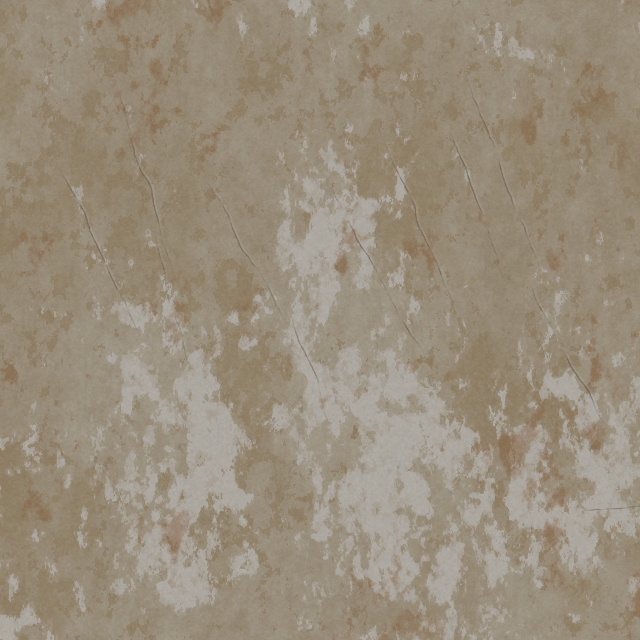
Give the GLSL for this texture, as a WebGL 1 fragment shader.

```glsl
precision highp float;
uniform vec2 u_resolution;

#define PAINT_BIAS 0.215
#define BAND_HEIGHT 0.30
#define BAND_WIDTH 0.18
#define BAND_GAIN 0.18
#define SCRAPE_GAIN 0.22
#define EDGE_SOFTNESS 0.020
#define OCHRE_AMOUNT 0.55
#define CRACK_WIDTH 0.0010
#define GRAIN 0.045

const vec3 TAN = vec3(0.572, 0.520, 0.434);
const vec3 STONE = vec3(0.612, 0.574, 0.508);
const vec3 OCHRE = vec3(0.535, 0.460, 0.345);
const vec3 RUST = vec3(0.530, 0.400, 0.285);
const vec3 PAINT_DULL = vec3(0.640, 0.606, 0.555);
const vec3 PAINT_PALE = vec3(0.678, 0.660, 0.632);
const vec3 CRACK_DARK = vec3(0.37, 0.33, 0.27);

float hash(vec2 p) {
  vec3 q = fract(p.xyx * 0.1031);
  q += dot(q, q.yzx + 33.33);
  return fract((q.x + q.y) * q.z);
}

float noise(vec2 p) {
  vec2 cell = floor(p), f = fract(p);
  f = f * f * (3.0 - 2.0 * f);
  return mix(mix(hash(cell), hash(cell + vec2(1.0, 0.0)), f.x),
             mix(hash(cell + vec2(0.0, 1.0)), hash(cell + 1.0), f.x), f.y);
}

// Fractal noise around 0.5; roughness is the weight of each finer octave
float fbm(vec2 p, float roughness) {
  float sum = 0.0, total = 0.0, gain = 1.0;
  for (int i = 0; i < 5; i++) {
    sum += gain * noise(p);
    total += gain;
    p = p * 2.03 + vec2(17.3, 9.1);
    gain *= roughness;
  }
  return sum / total;
}

// Long scratch: x = scraped paint, y = dark hairline, z = chipped light edge
vec3 scratch(vec2 p, float id) {
  vec2 start = vec2(hash(vec2(id, 3.0)) * 1.1 - 0.15, hash(vec2(id, 7.0)) * 1.1 + 0.1);
  float flat_lying = step(0.84, hash(vec2(id, 23.0)));
  vec2 steep = vec2(mix(0.25, 0.65, hash(vec2(id, 11.0))), -1.0);
  vec2 dir = normalize(mix(steep, vec2(1.0, 0.08), flat_lying));
  float len = mix(0.22, 0.42, hash(vec2(id, 13.0)));
  vec2 rel = p - start;
  float along = dot(rel, dir);
  float wobble = 0.018 * (fbm(vec2(along * 16.0, id * 5.7), 0.5) - 0.5);
  float side = dot(rel, vec2(-dir.y, dir.x)) + wobble;
  float span = smoothstep(0.0, 0.05, along) * (1.0 - smoothstep(len - 0.1, len, along));
  float scrape = exp(-side * side / 0.00025) * step(0.4, hash(vec2(id, 17.0)));
  float broken = smoothstep(0.30, 0.65, fbm(vec2(along * 25.0, id * 3.1), 0.7));
  float line = 1.0 - smoothstep(0.3 * CRACK_WIDTH, 1.8 * CRACK_WIDTH, abs(side));
  float chip = 1.0 - smoothstep(CRACK_WIDTH, 2.5 * CRACK_WIDTH, abs(side - 2.5 * CRACK_WIDTH));
  return span * vec3(scrape * (1.0 - flat_lying), line * broken, chip * broken);
}

void main() {
  vec2 p = gl_FragCoord.xy / min(u_resolution.x, u_resolution.y);

  vec3 scratches = vec3(0.0);
  for (int i = 0; i < 13; i++) scratches = max(scratches, scratch(p, float(i) + 1.0));

  // Weathered plaster with vertical stains
  float broad = fbm(p * vec2(3.5, 2.5) + 31.0, 0.5);
  float stain = fbm(p * vec2(17.0, 4.5) + 57.0, 0.6);
  float mottle = fbm(p * 45.0 + 5.0, 0.75);
  float streak = noise(p * vec2(150.0, 16.0));
  float tone = 0.60 + 1.3 * (broad - 0.5) + 1.2 * (stain - 0.5)
             + 1.5 * (mottle - 0.5) + 0.25 * (streak - 0.5);
  vec3 color = mix(TAN, STONE, clamp(tone, 0.0, 1.15));

  // Soft ochre stains and small crisp ochre flecks
  float band = (p.y - BAND_HEIGHT) / BAND_WIDTH;
  band = exp(-band * band);
  float ochre = fbm(p * vec2(8.0, 5.0) + 83.0, 0.55);
  float fleck = fbm(p * vec2(58.0, 46.0) + 12.0, 0.65);
  float soft = smoothstep(0.54, 0.76, ochre + 0.4 * (stain - 0.5) + 0.3 * (mottle - 0.5));
  float crisp = smoothstep(0.63, 0.67, fleck + 0.75 * (ochre - 0.5) + 0.03 * band);
  color = mix(color, OCHRE, OCHRE_AMOUNT * max(0.8 * soft, crisp));

  // Peeling pale paint, densest in a low band and along scrapes
  vec2 warp = 0.035 * vec2(noise(p * 19.0 + 7.0), noise(p * 19.0 + 61.0));
  float cover = fbm((p + warp) * vec2(6.5, 4.5) + 101.0, 0.5);
  float flakes = fbm((p + 0.3 * warp) * vec2(38.0, 25.0) + 140.0, 0.68);
  float drips = noise(p * vec2(95.0, 17.0));
  float field = 0.85 * (cover - 0.5) + 1.10 * (flakes - 0.5) + 0.08 * (drips - 0.5)
              + BAND_GAIN * band + SCRAPE_GAIN * scratches.x - PAINT_BIAS;
  float paint = smoothstep(-EDGE_SOFTNESS, EDGE_SOFTNESS, field);
  float film = smoothstep(-0.12, 0.0, field + 0.2 * (mottle - 0.5));
  float pale = smoothstep(-0.02, 0.13, field + 0.6 * (mottle - 0.5));
  color = mix(color, PAINT_DULL, 0.40 * film);
  color = mix(color, mix(PAINT_DULL, PAINT_PALE, 0.30 + 0.70 * pale), 0.95 * paint);

  // Sparse rust blooms
  float rust = smoothstep(0.66, 0.82, fbm(p * vec2(15.0, 10.0) + 211.0, 0.5) + 0.5 * (fleck - 0.5));
  color = mix(color, RUST, 0.5 * rust);

  // Cracks, then fine grain
  color = mix(color, PAINT_PALE, 0.30 * scratches.z);
  color = mix(color, CRACK_DARK, 0.50 * scratches.y);
  float grain = 0.65 * noise(p * 390.0) + 0.35 * noise(p * 170.0 + 19.0) - 0.5;
  gl_FragColor = vec4(color + GRAIN * grain, 1.0);
}
```
